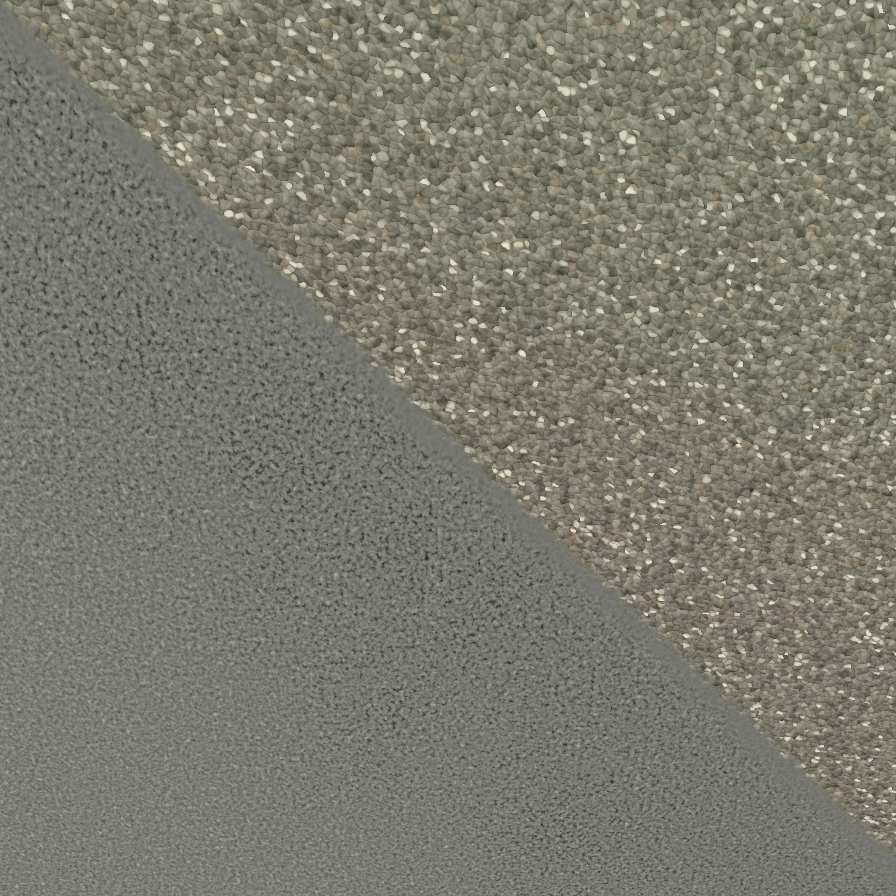
Give the GLSL for this texture, as a three.js fragment shader.

```glsl
varying vec2 vUv;

vec2 hash2(vec2 p) {
  vec3 q = fract(vec3(p.xyx) * vec3(0.1031, 0.1030, 0.0973));
  q += dot(q, q.yzx + 33.33);
  return fract((q.xx + q.yz) * q.zy);
}

float gradientNoise(vec2 p) {
  vec2 cell = floor(p);
  vec2 f = fract(p);
  vec2 u = f * f * f * (f * (f * 6.0 - 15.0) + 10.0);
  float a = dot(hash2(cell) * 2.0 - 1.0, f);
  float b = dot(hash2(cell + vec2(1.0, 0.0)) * 2.0 - 1.0, f - vec2(1.0, 0.0));
  float c = dot(hash2(cell + vec2(0.0, 1.0)) * 2.0 - 1.0, f - vec2(0.0, 1.0));
  float d = dot(hash2(cell + 1.0) * 2.0 - 1.0, f - 1.0);
  return mix(mix(a, b, u.x), mix(c, d, u.x), u.y);
}

float fractalNoise(vec2 p) {
  float sum = 0.0;
  float amplitude = 1.0;
  for (int i = 0; i < 3; i++) {
    sum += amplitude * gradientNoise(p);
    p = mat2(1.6, 1.2, -1.2, 1.6) * p + 17.3;
    amplitude *= 0.55;
  }
  return sum;
}

// Nearest pebble: offset from its centre, gap to the next one, random id
vec4 pebble(vec2 p) {
  vec2 cell = floor(p);
  vec2 nearest = vec2(0.0);
  vec2 id = vec2(0.0);
  float first = 8.0;
  float second = 8.0;
  for (int y = -1; y <= 1; y++) {
    for (int x = -1; x <= 1; x++) {
      vec2 g = cell + vec2(float(x), float(y));
      vec2 offset = p - g - 0.1 - 0.8 * hash2(g);
      float dist = length(offset);
      if (dist < first) {
        second = first;
        first = dist;
        nearest = offset;
        id = g;
      } else {
        second = min(second, dist);
      }
    }
  }
  return vec4(nearest, second - first, hash2(id + 71.7).x);
}

// Grains shrink towards the bottom, as on a receding floor
vec2 recede(vec2 uv, vec2 density) {
  return (uv - vec2(0.5, 0.0)) * density / (0.7 + 0.5 * uv.y) + 200.0;
}

vec3 gravel(vec2 uv, float edge) {
  vec2 p = recede(uv, vec2(118.0, 205.0));
  p += 0.6 * vec2(gradientNoise(p * 0.9), gradientNoise(p * 0.9 + 40.0));
  p.y += 0.3 * p.x;
  vec4 stone = pebble(p);
  float tone = stone.w;
  float tint = fract(tone * 37.0);

  vec3 brown = vec3(0.495, 0.475, 0.415);
  vec3 olive = vec3(0.500, 0.502, 0.425);
  float greenness = smoothstep(0.35, 1.1, uv.y + 0.4 * (uv.x - 0.5));
  vec3 color = mix(brown, olive, greenness);

  // Stone tones, slanted shading and soft gaps
  color *= 0.87 + 0.28 * tone;
  color += 0.09 * (stone.y - 0.5 * stone.x);
  color *= mix(0.91, 1.03, smoothstep(0.0, 0.40, stone.z));
  color += 0.21 * fractalNoise(p * 0.8 + 9.0);
  color += vec3(0.04, 0.01, -0.01) * smoothstep(0.94, 0.97, tint);
  color += 0.02 * gradientNoise(uv * 9.0 + 3.0);

  // Pale chips, denser beside the seam
  float rarity = 0.89 - 0.05 * exp(-edge * 14.0) + 0.05 * gradientNoise(uv * 14.0);
  float chip = smoothstep(rarity, rarity + 0.03, tone);
  chip *= 1.0 - smoothstep(0.22, 0.56, length(stone.xy * vec2(0.85, 1.1)));
  return mix(color, vec3(0.90, 0.885, 0.80), chip * (0.35 + 0.65 * tint));
}

vec3 asphalt(vec2 uv, float depth) {
  vec2 p = recede(uv, vec2(165.0, 225.0));
  float grain = fractalNoise(p);
  float fine = gradientNoise(p * 1.5 + 60.0);
  float cloud = fractalNoise(uv * 7.0 + 5.0);

  // Paler towards the lower left, plain strip beside the seam
  vec3 color = mix(vec3(0.455, 0.461, 0.435), vec3(0.485, 0.486, 0.459),
                   smoothstep(0.08, 0.55, depth));
  float strip = smoothstep(0.006, 0.040, depth + 0.03 * cloud);
  float band = strip * (1.0 - smoothstep(0.12, 0.50, depth + 0.10 * cloud));
  band *= mix(1.0, 0.45, smoothstep(0.45, 0.95, uv.x));
  color += (0.145 * grain + 0.12 * fine) * mix(0.35, 1.0, strip);

  // Dark pits and faint pale grit
  float pit = smoothstep(0.08, 0.60, -grain - 0.18 * cloud);
  color -= vec3(0.145, 0.142, 0.138) * pit * band;
  float grit = smoothstep(0.15, 0.50, gradientNoise(p * 0.8 + 31.0));
  return color + 0.09 * grit * strip;
}

void main() {
  // Signed distance from the diagonal seam, positive over the gravel
  float seam = (vUv.y - 1.0 + 0.957 * vUv.x + 0.03 * vUv.x * (1.0 - vUv.x)) * 0.722;
  seam += 0.004 * gradientNoise(vUv * 22.0) + 0.012 * gradientNoise(vUv * 90.0);
  vec3 ground = asphalt(vUv, max(-seam, 0.0));
  vec3 stones = gravel(vUv, max(seam, 0.0));
  gl_FragColor = vec4(mix(ground, stones, smoothstep(-0.006, 0.008, seam)), 1.0);
}
```
